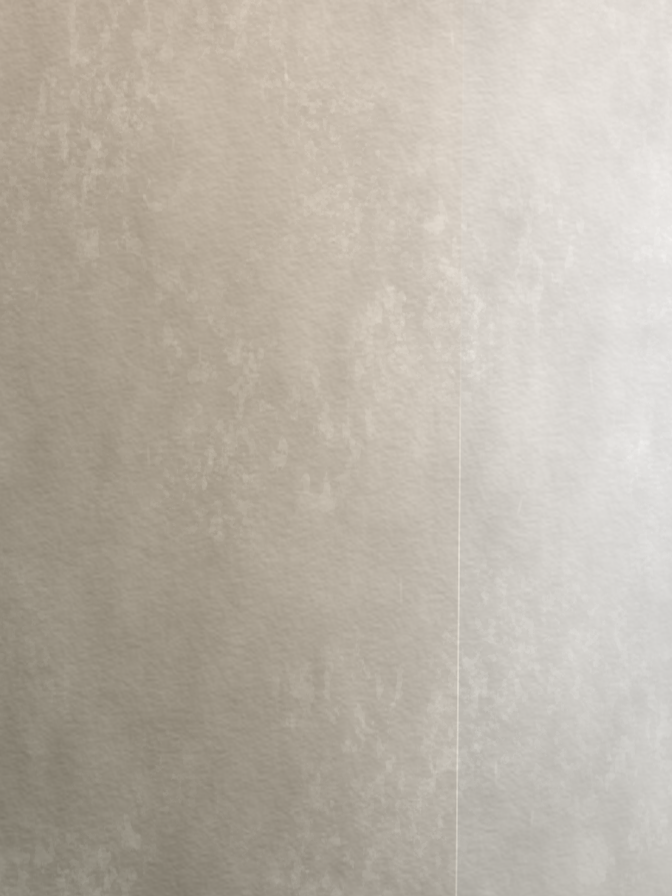
A Shadertoy shader for this texture:

```glsl
// A softly lit plaster-effect wall covering with a thin pale vertical seam.
// A smooth grid of light colours is modulated by cloudy, upright mottling,
// chalky flecks, a few trowel strokes and a fine embossed grain.

float hash(vec2 p) {
    vec3 q = fract(vec3(p.xyx) * 0.1031);
    q += dot(q, q.yzx + 33.33);
    return fract((q.x + q.y) * q.z);
}

float valueNoise(vec2 p) {
    vec2 cell = floor(p);
    vec2 f = fract(p);
    f = f * f * (3.0 - 2.0 * f);
    float low = mix(hash(cell), hash(cell + vec2(1, 0)), f.x);
    float high = mix(hash(cell + vec2(0, 1)), hash(cell + vec2(1, 1)), f.x);
    return mix(low, high, f.y);
}

// Fractal noise, about 0 to 1
float fbm(vec2 p) {
    float sum = 0.0;
    float weight = 0.5;
    for (int i = 0; i < 5; i++) {
        sum += weight * valueNoise(p);
        p = mat2(1.6, 1.2, -1.2, 1.6) * p + 17.3;
        weight *= 0.52;
    }
    return sum;
}

// Upright fractal noise: octaves keep their axes so streaks stay vertical
float streakNoise(vec2 p) {
    float sum = 0.0;
    float weight = 0.5;
    for (int i = 0; i < 4; i++) {
        sum += weight * valueNoise(p);
        p = p * 2.07 + 31.7;
        weight *= 0.55;
    }
    return sum;
}

// Smooth curve through three colours at t = 0, 0.5 and 1
vec3 curve(vec3 a, vec3 b, vec3 c, float t) {
    return a * (1.0 - t) * (1.0 - 2.0 * t) + b * 4.0 * t * (1.0 - t) + c * t * (2.0 * t - 1.0);
}

// Light from the upper right, levelling off near both sides
vec3 wallLight(vec2 uv) {
    vec3 left = curve(vec3(0.525, 0.505, 0.455), vec3(0.605, 0.570, 0.510), vec3(0.715, 0.660, 0.595), uv.y);
    vec3 middle = curve(vec3(0.610, 0.585, 0.540), vec3(0.735, 0.697, 0.642), vec3(0.808, 0.762, 0.708), uv.y);
    vec3 right = curve(vec3(0.750, 0.738, 0.712), vec3(0.872, 0.865, 0.857), vec3(0.885, 0.863, 0.840), uv.y);
    float across = mix(uv.x, smoothstep(0.0, 1.0, uv.x), 0.65);
    return curve(left, middle, right, across);
}

// Pale chalky specks gathered in patches
float flecks(vec2 p, vec2 scale, float threshold) {
    float patches = smoothstep(0.42, 0.68, fbm(p * vec2(8.0, 5.5) + scale));
    float specks = smoothstep(threshold, threshold + 0.17, streakNoise(p * scale));
    return patches * specks;
}

// Relief seen as the difference of two nearby heights
float emboss(vec2 p, vec2 scale) {
    vec2 q = p * scale + 0.6 * valueNoise(p * 90.0);
    return valueNoise(q) - valueNoise(q + vec2(0.4, 0.9));
}

// Sparse, short, slightly leaning trowel strokes
float strokes(vec2 p, float pixel) {
    float sum = 0.0;
    for (int i = 0; i < 14; i++) {
        float id = float(i);
        vec2 centre = vec2(0.75 * hash(vec2(id, 3.0)), hash(vec2(id, 8.0)));
        vec2 d = p - centre;
        d.x -= d.y * (0.4 * hash(vec2(id, 5.0)) - 0.1);
        float halfLength = mix(0.008, 0.026, hash(vec2(id, 11.0)));
        float ends = 1.0 - smoothstep(0.3, 1.0, abs(d.y) / halfLength);
        sum += ends * (1.0 - smoothstep(0.0004, 0.0014 + pixel, abs(d.x)));
    }
    return sum;
}

void mainImage(out vec4 fragColor, in vec2 fragCoord) {
    vec2 uv = fragCoord / iResolution.xy;
    vec2 p = fragCoord / iResolution.y;
    float pixel = 1.0 / iResolution.y;
    vec3 color = wallLight(uv);

    // Seam position and a cooler, lighter tone to its right
    float seamX = mix(0.679, 0.690, uv.y);
    float seamDistance = (uv.x - seamX) * iResolution.x / iResolution.y;
    float onRight = smoothstep(-pixel, pixel, seamDistance);
    float nearSeam = exp(-7.0 * max(seamDistance, 0.0));
    color += vec3(0.002, 0.009, 0.016) * onRight * nearSeam;

    // Cloudy and upright mottling
    float clouds = fbm(p * vec2(9.0, 7.0) + 4.0) - 0.5;
    float drips = streakNoise(p * vec2(26.0, 8.0) + 12.0) - 0.47;
    float blotches = fbm(p * vec2(42.0, 32.0) + 51.0) - 0.5;
    color += vec3(1.0, 1.02, 1.05) * (0.052 * clouds + 0.055 * drips + 0.042 * blotches);

    // Chalky flecks and strokes, weaker where the wall is brightest
    float chalk = flecks(p, vec2(85.0, 48.0), 0.52) + 0.8 * flecks(p + 9.0, vec2(135.0, 105.0), 0.53);
    float contrast = mix(1.0, 0.6, smoothstep(0.6, 1.0, uv.x));
    color += vec3(0.036, 0.038, 0.039) * chalk * contrast;
    color += 0.030 * strokes(p, pixel) * contrast;

    // Fine pebbled grain, slightly broader than tall
    float grain = emboss(p, vec2(165.0, 215.0)) + 0.8 * emboss(p + 3.0, vec2(270.0, 330.0));
    color += 0.025 * grain * contrast;

    // Thin bright seam that fades towards the top
    float seamLine = 1.0 - smoothstep(0.0003, 0.0006 + pixel, abs(seamDistance));
    float seamStrength = mix(0.10, 0.010, smoothstep(0.38, 0.66, uv.y));
    color += vec3(1.0, 0.98, 0.92) * seamLine * seamStrength;

    fragColor = vec4(clamp(color, 0.0, 1.0), 1.0);
}
```
